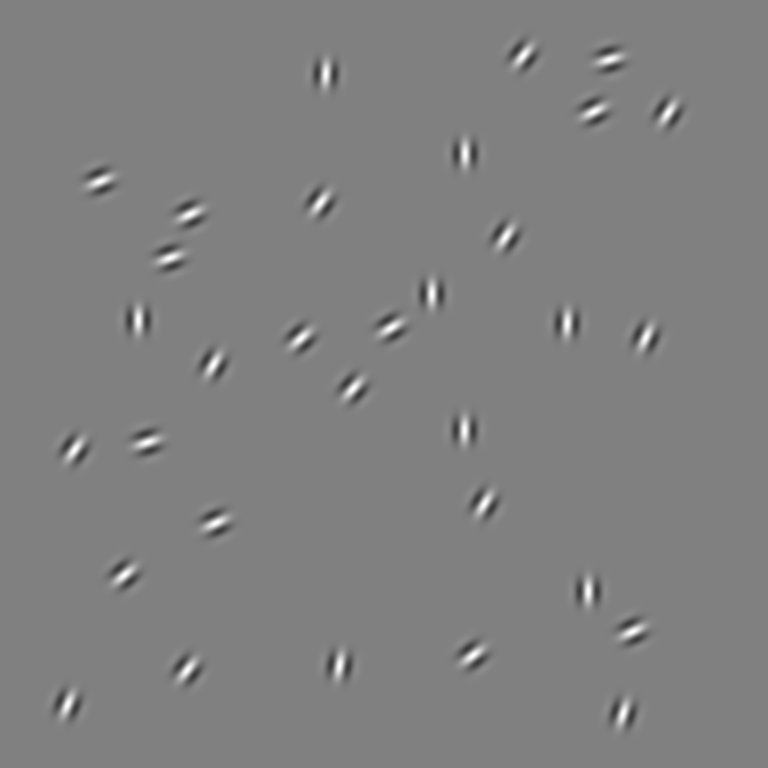
A Shadertoy shader for this pattern:

```glsl
// Scattered Gabor patches on flat mid grey: each is a cosine grating under a
// round Gaussian window. Random centres are kept only if they stand clear of
// the earlier ones; every bar leans between nearly level and upright.

#define PATCH_COUNT 32
#define MAX_TRIES 128
#define MARGIN 0.07          // empty border, in canvas widths
#define MIN_SPACING 0.055    // least distance between centres
#define SIGMA 0.0111         // radius of the Gaussian window
#define WAVELENGTH 0.026     // period of the grating
#define CONTRAST 0.5
#define MIN_ANGLE 8.0        // bar direction in degrees
#define MAX_ANGLE 90.0
#define SEED 7u

const float TAU = 6.2831853;
const float BACKGROUND_GREY = 0.502;

// Integer hash giving three independent values in 0..1
vec3 hash3(uint n) {
    uvec3 v = uvec3(n, n + 17u, n * 3u + SEED) * 1664525u + 1013904223u;
    v.x += v.y * v.z;  v.y += v.z * v.x;  v.z += v.x * v.y;
    v ^= v >> 16u;
    v.x += v.y * v.z;  v.y += v.z * v.x;  v.z += v.x * v.y;
    return vec3(v >> 8u) / 16777216.0;
}

// Bright central bar along the given angle, flanked by dark bars
float gabor(vec2 offset, float angle) {
    vec2 acrossBars = vec2(-sin(angle), cos(angle));
    float window = exp(-0.5 * dot(offset, offset) / (SIGMA * SIGMA));
    return window * cos(TAU * dot(offset, acrossBars) / WAVELENGTH);
}

void mainImage(out vec4 fragColor, in vec2 fragCoord) {
    float unit = min(iResolution.x, iResolution.y);
    vec2 position = fragCoord / unit;
    vec2 canvas = iResolution.xy / unit;

    vec2 centres[PATCH_COUNT];
    int placed = 0;
    float signal = 0.0;

    for (int attempt = 0; attempt < MAX_TRIES; attempt++) {
        if (placed >= PATCH_COUNT) break;
        vec3 random = hash3(uint(attempt));
        vec2 centre = mix(vec2(MARGIN), canvas - MARGIN, random.xy);

        // Reject a candidate that crowds an earlier patch
        bool isClear = true;
        for (int i = 0; i < placed; i++) {
            if (distance(centre, centres[i]) < MIN_SPACING) isClear = false;
        }
        if (!isClear) continue;

        centres[placed] = centre;
        placed++;
        float angle = radians(mix(MIN_ANGLE, MAX_ANGLE, random.z));
        signal += gabor(position - centre, angle);
    }

    float grey = clamp(BACKGROUND_GREY + CONTRAST * signal, 0.0, 1.0);
    fragColor = vec4(vec3(grey), 1.0);
}
```
